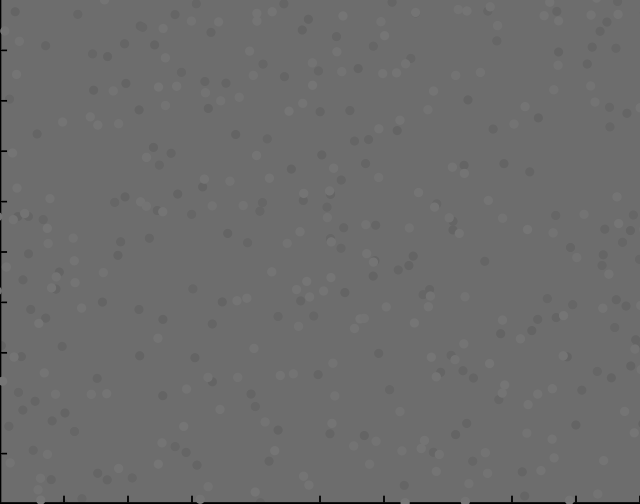
Give the GLSL for this pattern, as a Shadertoy shader.

```glsl
// Faint scatter plot: pale and dark discs strewn over flat grey, with thin black
// axes and tick marks on the left and bottom edges. Discs come from a jittered
// cell grid; axes and ticks are box distances. Lengths are in canvas heights.

const vec3 GREY  = vec3(0.428);
const vec3 DARK  = vec3(0.396);
const vec3 PALE  = vec3(0.454);
const vec3 BLACK = vec3(0.0);

const float CELL = 0.04;          // side of a scatter cell
const float FILL = 0.25;          // share of cells that hold a disc
const float DISC_RADIUS = 0.0091;
const float LINE_HALF = 0.0017;   // half thickness of a tick
const float TICKS = 10.0;         // divisions per axis

vec3 hash3(vec2 p, float seed) {
    vec3 q = fract(vec3(p.xyx + seed * 17.3) * vec3(0.1031, 0.1030, 0.0973));
    q += dot(q, q.yxz + 33.33);
    return fract((q.xxy + q.yzz) * q.zyx);
}

// Coverage of a shape from its signed distance
float cover(float dist, float pixel) {
    return 1.0 - smoothstep(-0.6 * pixel, 0.6 * pixel, dist);
}

float boxDistance(vec2 p, vec2 halfSize) {
    vec2 d = abs(p) - halfSize;
    return length(max(d, 0.0)) + min(max(d.x, d.y), 0.0);
}

// Paints one layer of randomly placed discs over the base colour
vec3 scatterDiscs(vec3 base, vec3 tint, vec2 p, float seed, float pixel) {
    vec2 home = floor(p / CELL);
    for (int j = -1; j <= 1; j++) {
        for (int i = -1; i <= 1; i++) {
            vec2 id = home + vec2(i, j);
            vec3 place = hash3(id, seed);
            vec3 trait = hash3(id, seed + 5.0);
            vec2 centre = (id + place.xy) * CELL;
            float disc = cover(length(p - centre) - DISC_RADIUS, pixel);
            vec3 tone = tint + 0.008 * (trait.y - 0.5);
            base = mix(base, tone, disc * step(trait.x, FILL));
        }
    }
    return base;
}

// Tick marks along one axis: q.x runs along it, q.y points inward.
// Ticks numbered skip.x and skip.y are left out.
float tickDistance(vec2 q, float span, float size, vec2 skip) {
    float spacing = span / TICKS;
    float index = round(q.x / spacing);
    if (index == skip.x || index == skip.y) return 1.0;
    return boxDistance(vec2(q.x - index * spacing, q.y), vec2(LINE_HALF, size));
}

float axesDistance(vec2 p, float aspect) {
    float lines = min(p.x - 0.0027, p.y - 0.0036);
    float bottomTicks = tickDistance(p, aspect, 0.0165, vec2(4.0, 7.0));
    float leftTicks = tickDistance(p.yx, 1.0, 0.0140, vec2(2.0, 10.0));
    return min(lines, min(bottomTicks, leftTicks));
}

void mainImage(out vec4 fragColor, in vec2 fragCoord) {
    float pixel = 1.0 / iResolution.y;
    float aspect = iResolution.x * pixel;
    vec2 p = fragCoord * pixel;

    // Dark discs lie under the axes, pale discs on top
    vec3 colour = scatterDiscs(GREY, DARK, p, 1.0, pixel);
    colour = mix(colour, BLACK, cover(axesDistance(p, aspect), pixel));
    colour = scatterDiscs(colour, PALE, p, 2.0, pixel);

    fragColor = vec4(colour, 1.0);
}
```
